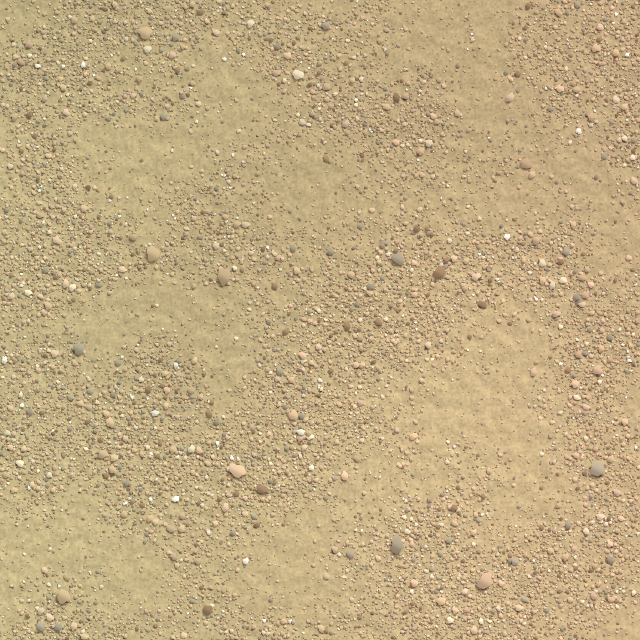
Give the GLSL for this texture, as a WebGL 1 fragment shader.

```glsl
precision highp float;
// Sunlit dry sandy ground strewn with patches of fine gravel and small stones.
uniform vec2 u_resolution;

const vec3 SAND = vec3(0.785, 0.705, 0.535);
const vec3 STONE_TAN = vec3(0.82, 0.71, 0.56);
const vec3 STONE_PINK = vec3(0.85, 0.73, 0.61);
const vec3 STONE_PALE = vec3(0.91, 0.85, 0.72);
const vec3 STONE_GREY = vec3(0.66, 0.62, 0.53);
const vec3 STONE_BROWN = vec3(0.62, 0.51, 0.39);
const vec3 SHADOW = vec3(0.60, 0.56, 0.54);   // tint multiplied into shaded ground
const vec3 WARM_SIDE = vec3(1.02, 0.99, 0.99);
const vec3 COOL_SIDE = vec3(0.98, 1.00, 0.98);
const vec2 LIGHT = vec2(0.45, 0.89);          // direction towards the sun
const float PATCH_SCALE = 4.5;                // gravel patches per canvas
const float GRIT = 0.10;
const float RELIEF = 0.13;
const float STONE_RELIEF = 0.17;
const float SHADOW_LENGTH = 0.50;

vec4 hash4(vec2 p) {
  vec4 h = fract(p.xyxy * vec4(0.1031, 0.1030, 0.0973, 0.1099));
  h += dot(h, h.wzxy + 33.33);
  return fract((h.xxyz + h.yzzw) * h.zywx);
}

float cornerSlope(vec2 cell, vec2 offset) {
  float a = 6.2832 * hash4(cell + 17.0).x;
  return dot(vec2(cos(a), sin(a)), offset);
}

float gradientNoise(vec2 p) {
  vec2 i = floor(p), f = fract(p);
  vec2 u = f * f * f * (f * (f * 6.0 - 15.0) + 10.0);
  vec2 e = vec2(1.0, 0.0);
  return mix(mix(cornerSlope(i, f), cornerSlope(i + e, f - e), u.x),
             mix(cornerSlope(i + e.yx, f - e.yx), cornerSlope(i + 1.0, f - 1.0), u.x), u.y);
}

float fbm(vec2 p) {
  float sum = 0.0, amp = 1.0;
  for (int k = 0; k < 4; k++) {
    sum += amp * gradientNoise(p);
    p = mat2(1.6, 1.2, -1.2, 1.6) * p + 9.7;
    amp *= 0.5;
  }
  return sum;
}

vec3 stoneColor(vec2 pick) {
  vec3 c = mix(STONE_TAN, STONE_PINK, smoothstep(0.2, 0.5, pick.x));
  c = mix(c, STONE_PALE, smoothstep(0.60, 0.72, pick.x));
  c = mix(c, STONE_GREY, step(0.76, pick.x));
  c = mix(c, STONE_BROWN, step(0.90, pick.x));
  c = mix(c, vec3(0.97, 0.94, 0.87), step(0.98, pick.x));
  return c * (0.92 + 0.16 * pick.y);
}

// One layer of scattered stones: freq cells per canvas, share of cells filled.
vec3 addStones(vec3 col, vec2 p, float freq, float share, float seed) {
  vec2 g = p * freq;
  float pixel = freq / u_resolution.y;
  for (int j = -1; j <= 1; j++) {
    for (int i = -1; i <= 1; i++) {
      vec2 cell = floor(g) + vec2(float(i), float(j));
      vec4 place = hash4(cell + seed);
      vec4 look = hash4(cell + seed + 71.0);
      float radius = mix(0.20, 0.44, place.w * place.w);
      radius *= smoothstep(0.0, 0.06, share - place.z);
      if (radius < 0.05) continue;

      // Rotated, stretched and slightly angular outline
      vec2 d = g - cell - 0.5 - 0.7 * (place.xy - 0.5);
      float turn = 6.2832 * look.z, stretch = mix(1.0, 1.25, look.w);
      mat2 spin = mat2(cos(turn), -sin(turn), sin(turn), cos(turn));
      vec2 shape = vec2(1.0 / stretch, stretch) / radius;
      vec2 q = spin * d * shape;
      float a = atan(q.y, q.x);
      float edge = 1.0 + 0.10 * sin(3.0 * a + 40.0 * look.x) + 0.07 * sin(5.0 * a + 50.0 * look.y);
      float soft = 0.6 * pixel / radius;

      // Cast shadow, then the lit stone
      float away = length(spin * (d + LIGHT * radius * SHADOW_LENGTH) * shape);
      float shade = 1.0 - smoothstep(0.65 - 0.3 * soft, 1.15 + soft, away);
      col *= mix(vec3(1.0), SHADOW, shade);
      float body = 1.0 - smoothstep(edge - soft, edge + soft, length(q));
      float lit = clamp(dot(d, LIGHT) / radius, -1.0, 1.0);
      lit = mix(lit, smoothstep(-0.6, 0.2, lit) * 1.6 - 0.9, 0.5);
      col = mix(col, stoneColor(look.xy) * (1.0 + STONE_RELIEF * lit), body);
    }
  }
  return col;
}

void main() {
  vec2 p = gl_FragCoord.xy / u_resolution.y;

  // Bare sand with soft undulation, lit relief and fine grit
  float relief = fbm(p * 34.0) - fbm(p * 34.0 + LIGHT * 0.25);
  float grit = gradientNoise(p * 230.0) + 0.6 * gradientNoise(p * 120.0 + 5.0);
  float patches = fbm(p * PATCH_SCALE + 3.1);
  vec3 col = SAND * (1.0 + RELIEF * relief + GRIT * grit);

  // Gravel, from the finest grains up to the scattered stones
  float gravel = 0.12 + 0.88 * smoothstep(-0.42, 0.38, patches);
  col = addStones(col, p, 210.0, 0.72 * gravel, 11.0);
  col = addStones(col, p, 125.0, 0.62 * gravel, 233.0);
  col = addStones(col, p, 75.0, 0.30 * gravel, 457.0);
  col = addStones(col, p, 36.0, 0.03 + 0.08 * gravel, 691.0);

  // Broad drift of tone across the ground
  col *= mix(COOL_SIDE, WARM_SIDE, smoothstep(0.0, 1.0, p.x));
  col *= mix(1.03, 0.97, p.y) + 0.05 * gradientNoise(p * 2.5 + 1.7);
  gl_FragColor = vec4(clamp(col, 0.0, 1.0), 1.0);
}
```
